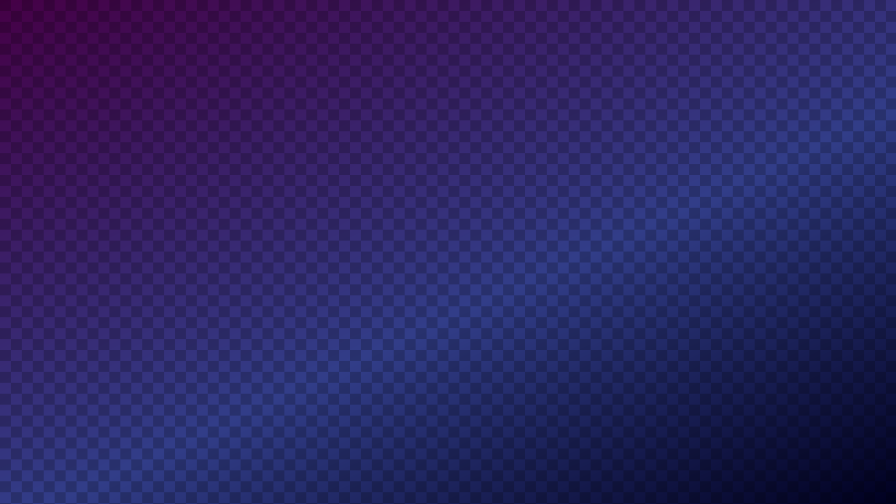
Give the GLSL for this background, as a Shadertoy shader.

```glsl
// A fine checkerboard over a slanted three-colour gradient: plum at the upper
// left, a soft blue ridge across the middle, near-black navy at the lower right.
// The gradient is a projection on a tilted axis; the checker is two square waves.

#define ROWS 46.08          // checker cells per canvas height
#define TILT 0.4363         // slope of the ridge, in radians
#define RIDGE 0.572         // place of the ridge along the gradient
#define SHADE 0.80          // brightness of the dark cells
#define PLUM vec3(0.27, 0.00, 0.275)
#define BLUE vec3(0.195, 0.24, 0.535)
#define NAVY vec3(0.00, 0.00, 0.125)

// Square wave of -1 and 1 per axis, smoothed over one pixel
vec2 squareWave(vec2 p, float pixel) {
    vec2 f = fract(p);
    vec2 edge = min(f, 1.0 - f);
    vec2 side = 1.0 - 2.0 * mod(floor(p), 2.0);
    return side * clamp(2.0 * edge / pixel, 0.0, 1.0);
}

// Linear blend through the three colours
vec3 slantedGradient(vec2 p, vec2 size) {
    vec2 axis = vec2(sin(TILT), cos(TILT));
    float t = dot(p, axis) / dot(size, axis);
    vec3 upper = mix(PLUM, BLUE, clamp(t / RIDGE, 0.0, 1.0));
    return mix(upper, NAVY, clamp((t - RIDGE) / (1.0 - RIDGE), 0.0, 1.0));
}

void mainImage(out vec4 fragColor, in vec2 fragCoord) {
    // Position from the upper left corner, in canvas heights
    vec2 size = vec2(iResolution.x / iResolution.y, 1.0);
    vec2 p = vec2(fragCoord.x, iResolution.y - fragCoord.y) / iResolution.y;

    // Cells alternate from a dark one in the upper left corner
    vec2 wave = squareWave(p * ROWS, ROWS / iResolution.y);
    float light = 0.5 - 0.5 * wave.x * wave.y;

    vec3 color = slantedGradient(p, size) * mix(SHADE, 1.0, light);
    fragColor = vec4(color, 1.0);
}
```
